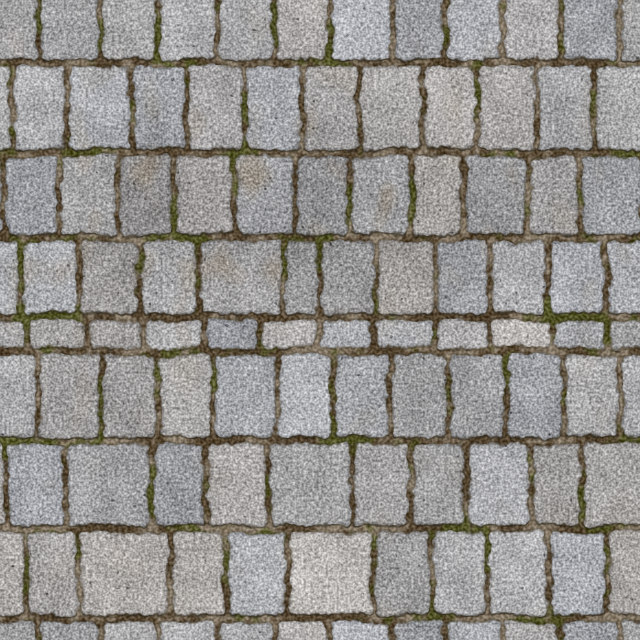
Write a WebGL 2 fragment shader that draws this texture.

```glsl
#version 300 es
precision highp float;
// Weathered granite setts in eight uneven courses with mossy, sandy joints.

uniform vec2 u_resolution;
out vec4 fragColor;

const int COURSES = 8;
const float SLOTS = 11.0;                        // regular stones per course
const float BED[9] = float[9](0.034, 0.174, 0.312, 0.451, 0.505, 0.628, 0.762, 0.902, 1.034);
const float PHASE[8] = float[8](0.40, 0.06, 0.69, 0.46, 0.43, 0.02, 0.23, 0.69);
// 1: two wide stones, -1: one wide and one narrow stone, 0: regular
const float BOND[8] = float[8](1.0, 1.0, 0.0, 0.0, -1.0, 0.0, 0.0, 0.0);

const vec2 JOINT_HALF = vec2(0.0036, 0.0050);
const float CORNER = 0.007;
const float JITTER = 0.13;
const vec2 WORN_CENTER = vec2(0.40, 0.68);

const vec3 GRANITE = vec3(0.665, 0.662, 0.665);
const vec3 OCHRE = vec3(0.60, 0.53, 0.43);
const vec3 SAND = vec3(0.53, 0.48, 0.41);
const vec3 SOIL = vec3(0.33, 0.27, 0.19);
const vec3 MOSS = vec3(0.30, 0.32, 0.12);
const vec3 SHADOW = vec3(0.15, 0.13, 0.09);

float hash(vec2 p) {
    vec3 q = fract(p.xyx * vec3(0.1031, 0.1030, 0.0973));
    q += dot(q, q.yzx + 33.33);
    return fract((q.x + q.y) * q.z);
}

float corner(vec2 cell, vec2 offset, vec2 period) {
    float angle = 6.2832 * hash(mod(cell, period) + period * 0.37);
    return dot(vec2(cos(angle), sin(angle)), offset);
}

// Gradient noise that tiles over the canvas, with period cells across it.
float noise(vec2 uv, vec2 period) {
    vec2 p = uv * period, c = floor(p), f = p - c;
    vec2 w = f * f * f * (f * (f * 6.0 - 15.0) + 10.0);
    vec2 e = vec2(1.0, 0.0);
    return mix(mix(corner(c, f, period), corner(c + e, f - e, period), w.x),
               mix(corner(c + e.yx, f - e.yx, period), corner(c + 1.0, f - 1.0, period), w.x), w.y);
}

// Position of upright joint i in a course, in slot units.
float jointAt(float i, int course) {
    float bond = BOND[course];
    float count = SLOTS - max(bond, 0.0);
    float k = mod(i, count);
    float firstWide = bond > 0.0 ? 2.0 : 4.0;
    float shift = 0.5 * abs(bond) * (step(firstWide, k) + bond * step(5.0, k));
    float jitter = JITTER * (hash(vec2(k + 3.0, float(course) + 17.0)) - 0.5);
    return PHASE[course] + k + shift + jitter + SLOTS * floor(i / count);
}

// Signed distance to the nearest stone; also its id and the offset from its center.
float stoneDistance(vec2 p, out vec2 id, out vec2 local) {
    p.y = BED[0] + fract(p.y - BED[0]);
    int course = 0;
    for (int r = 1; r < COURSES; r++) if (p.y >= BED[r]) course = r;

    float x = p.x * SLOTS, left = -9.0, right = 99.0, index = 0.0;
    for (float i = -2.0; i <= 12.0; i++) {
        float j = jointAt(i, course);
        if (j <= x) { left = j; index = i; }
        else right = min(right, j);
    }
    id = vec2(mod(index, SLOTS - max(BOND[course], 0.0)), float(course));

    vec2 low = vec2(left / SLOTS, BED[course]);
    vec2 high = vec2(right / SLOTS, BED[course + 1]);
    float inset = 0.0016 * hash(id + 41.0);
    vec2 halfSize = 0.5 * (high - low) - JOINT_HALF - inset;
    local = p - 0.5 * (low + high);
    vec2 q = abs(local) - halfSize + CORNER;
    return length(max(q, 0.0)) + min(max(q.x, q.y), 0.0) - CORNER;
}

vec3 stoneColor(vec2 uv, vec2 id, float d) {
    float grain = 0.20 * noise(uv, vec2(173.0)) + 0.23 * noise(uv, vec2(291.0));
    float cloud = 0.07 * noise(uv, vec2(5.0)) + 0.08 * noise(uv, vec2(27.0));
    vec2 away = abs(fract(uv - WORN_CENTER + 0.5) - 0.5) / vec2(0.42, 0.17);
    float worn = exp(-dot(away, away));
    float tone = 0.09 * (hash(id + 7.0) - 0.5) - 0.085 * worn;

    vec3 color = GRANITE + tone + cloud;
    color += vec3(-0.012, 0.0, 0.016) * (2.0 * hash(id + 23.0) - 0.9);
    float stain = smoothstep(0.10, 0.55, noise(uv, vec2(19.0, 13.0)));
    color = mix(color, OCHRE, stain * (0.10 + 0.35 * worn));
    float pit = smoothstep(0.42, 0.60, noise(uv, vec2(117.0)));
    color += grain - 0.22 * pit;
    return color * mix(0.84, 1.0, smoothstep(0.0, 0.005, -d));
}

vec3 jointColor(vec2 uv, float d, float below) {
    float patches = noise(uv, vec2(21.0)) + 0.6 * noise(uv, vec2(73.0));
    vec3 color = mix(SOIL, SAND, smoothstep(-0.25, 0.30, patches));
    float growth = noise(uv, vec2(9.0, 11.0)) + 0.5 * noise(uv, vec2(47.0));
    color = mix(color, MOSS, 0.8 * smoothstep(0.05, 0.35, growth));
    color += 0.25 * noise(uv, vec2(211.0));
    float shade = smoothstep(0.005, 0.0005, d) * (0.40 + 0.50 * below);
    return mix(color, SHADOW, shade * (0.75 + 0.6 * noise(uv, vec2(61.0))));
}

void main() {
    vec2 uv = gl_FragCoord.xy / u_resolution;
    vec2 wobble = vec2(noise(uv, vec2(13.0, 29.0)), noise(uv, vec2(17.0, 10.0)));
    vec2 id, local;
    float d = stoneDistance(uv + 0.0065 * wobble, id, local);
    float chips = 0.0042 * noise(uv, vec2(59.0)) + 0.0030 * noise(uv, vec2(131.0));
    d += chips;

    float course = BED[int(id.y) + 1] - BED[int(id.y)];
    float below = smoothstep(0.40, 0.46, -local.y / course);
    float edge = 0.0008 + 0.7 / u_resolution.y;
    float cover = smoothstep(edge, -edge, d);
    vec3 color = mix(jointColor(uv, d, below), stoneColor(uv, id, d), cover);
    fragColor = vec4(clamp(color, 0.0, 1.0), 1.0);
}
```
